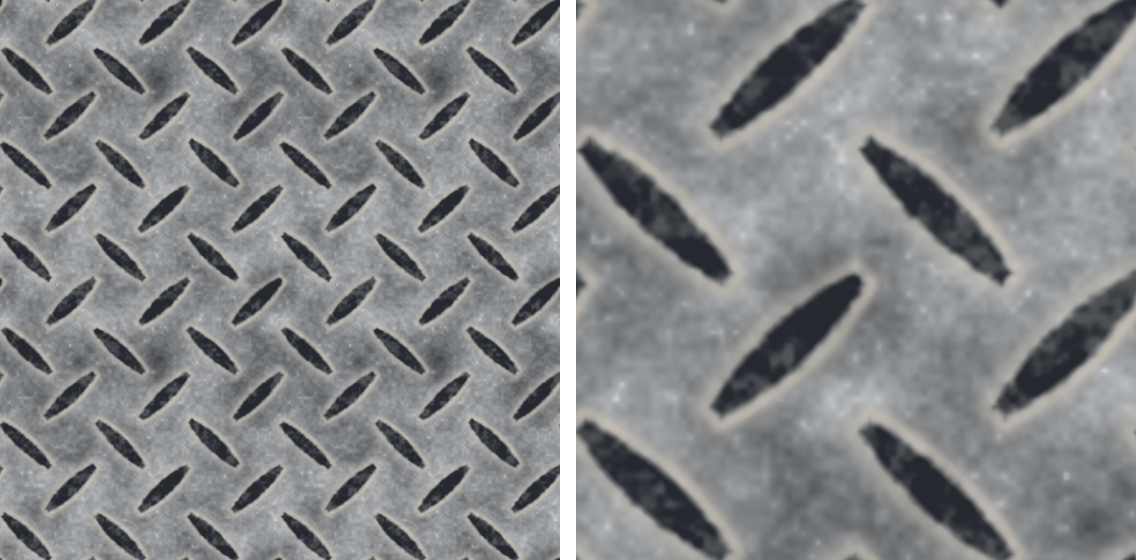
Left, the full canvas; right, a detail of the centre.
Write a WebGL 2 fragment shader that draws this texture.

```glsl
#version 300 es
precision highp float;
// Worn steel tread plate: dark lens-shaped lugs in two alternating diagonal
// directions, each with a pale raised shoulder, on a mottled, grainy plate.
// Lugs are distance functions repeated with fract; all noise wraps at the edges.

uniform vec2 u_resolution;
out vec4 fragColor;

const float REPEATS = 6.0;               // lug pairs across and down
const float VARIANTS = 3.0;              // cells before wear and jitter recur
const vec2 RISING_CENTER = vec2(0.757, 0.760);
const vec2 FALLING_CENTER = vec2(0.283, 0.243);
const float LUG_ANGLE = 0.75;            // radians from horizontal
const float LUG_LENGTH = 0.348;          // half sizes, in cells
const float LUG_WIDTH = 0.073;
const float TIP_WIDTH = 0.026;
const float EDGE_SOFTNESS = 0.018;
const float JITTER = 0.022;
const float GRAIN = 0.17;
const float MOTTLE = 0.46;
const vec3 PLATE = vec3(0.515, 0.525, 0.535);
const vec3 SHOULDER = vec3(0.70, 0.69, 0.67);
const vec3 RIM = vec3(0.80, 0.765, 0.715);
const vec3 LUG_DARK = vec3(0.145, 0.16, 0.185);
const vec3 LUG_WORN = vec3(0.35, 0.36, 0.37);

float hash(vec2 p) {
    vec3 q = fract(vec3(p.xyx) * 0.1031);
    q += dot(q, q.yzx + 33.33);
    return fract((q.x + q.y) * q.z);
}

// Value noise on a lattice that wraps after 'period' cells
float noise(vec2 p, float period) {
    vec2 i = floor(p), f = fract(p);
    f = f * f * (3.0 - 2.0 * f);
    vec2 a = mod(i, period), b = mod(i + 1.0, period);
    return mix(mix(hash(a), hash(vec2(b.x, a.y)), f.x),
               mix(hash(vec2(a.x, b.y)), hash(b), f.x), f.y);
}

float fbm(vec2 p, float frequency) {
    float sum = 0.0, weight = 0.5;
    for (int i = 0; i < 4; i++) {
        sum += weight * noise(p * frequency, frequency);
        frequency *= 2.0;
        weight *= 0.55;
    }
    return sum / 1.01;
}

// Blunt-ended lens, long axis along x
float lensDistance(vec2 p, float width) {
    float t = min(abs(p.x) / LUG_LENGTH, 1.0);
    float halfWidth = mix(width, TIP_WIDTH, t * t);
    vec2 q = abs(p) - vec2(LUG_LENGTH, halfWidth);
    return length(max(q, 0.0)) + min(max(q.x, q.y), 0.0);
}

// Lays one family of lugs, with shoulder and rim, over the plate color
vec3 addLugs(vec3 color, vec2 cells, vec2 center, float slope,
             float grain, float wear, float pixel) {
    vec2 shifted = cells - center + 0.5;
    vec2 id = mod(floor(shifted), VARIANTS) + 7.0 * (slope + 2.0);
    vec2 jitter = vec2(hash(id), hash(id + 19.0)) - 0.5;
    vec2 p = fract(shifted) - 0.5 - jitter * JITTER;
    float angle = slope * (LUG_ANGLE + 0.05 * jitter.x);
    vec2 along = vec2(cos(angle), sin(angle));
    vec2 local = vec2(dot(p, along), dot(p, vec2(-along.y, along.x)));
    float width = LUG_WIDTH * (1.0 + 0.16 * jitter.y);
    float d = lensDistance(local, width) + (grain - 0.5) * 0.014;

    // Broad shoulder and a warm rim, strongest on the right-hand side
    float side = smoothstep(-0.10, 0.10, -local.y * slope);
    float shoulder = 1.0 - smoothstep(0.0, 0.125, d);
    float rim = exp(-pow((d - 0.030) / 0.022, 2.0));
    color = mix(color, SHOULDER + (grain - 0.5) * 0.12, shoulder * mix(0.62, 0.52, side));
    color = mix(color, RIM, rim * mix(0.22, 0.62, side) * (0.65 + 0.5 * wear));

    // Dark face with scuffs, more worn towards the tips
    float tip = smoothstep(0.55, 1.0, abs(local.x) / LUG_LENGTH);
    float scuff = smoothstep(0.40, 0.85, grain * 0.6 + wear * 0.4 + 0.16 * tip);
    vec3 face = mix(LUG_DARK, LUG_WORN, scuff * 0.85);
    float soft = max(EDGE_SOFTNESS, pixel);
    return mix(color, face, 1.0 - smoothstep(-soft, soft, d));
}

void main() {
    vec2 uv = gl_FragCoord.xy / u_resolution;
    vec2 cells = uv * REPEATS;
    vec2 tile = uv * REPEATS / VARIANTS;
    float pixel = REPEATS / min(u_resolution.x, u_resolution.y);

    // Plate: cloudy stains, fine grain and faint bright specks
    float stain = fbm(tile, 7.0);
    float wear = noise(tile * 26.0 + 0.37, 26.0);
    float grain = 0.6 * noise(tile * 64.0, 64.0) + 0.4 * noise(tile * 112.0, 112.0);
    vec3 color = PLATE + (stain - 0.5) * MOTTLE + (grain - 0.5) * GRAIN;
    color += 0.10 * smoothstep(0.72, 0.95, grain) * wear;

    color = addLugs(color, cells, RISING_CENTER, 1.0, grain, wear, pixel);
    color = addLugs(color, cells, FALLING_CENTER, -1.0, grain, wear, pixel);
    fragColor = vec4(clamp(color, 0.0, 1.0), 1.0);
}
```
